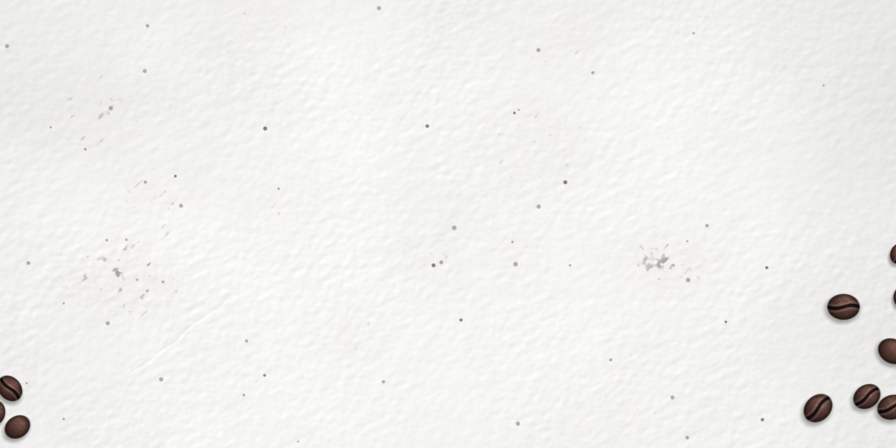
This texture is drawn by a Shadertoy shader. Its source:

```glsl
// Pale, worn plaster with coffee beans scattered at the lower corners.
// Lit value noise gives the relief, soft patches gate the dark speckles,
// and the beans are shaded ellipses with a curved crease.

const vec3 STAIN = vec3(0.50, 0.45, 0.42);
const vec3 BEAN_DARK = vec3(0.19, 0.12, 0.10);
const vec3 BEAN_LIGHT = vec3(0.46, 0.33, 0.29);

float hash(vec2 p) {
    vec3 q = fract(vec3(p.xyx) * 0.1031);
    q += dot(q, q.yzx + 33.33);
    return fract((q.x + q.y) * q.z);
}

float noise(vec2 p) {
    vec2 i = floor(p), f = fract(p);
    f = f * f * (3.0 - 2.0 * f);
    return mix(mix(hash(i), hash(i + vec2(1, 0)), f.x),
               mix(hash(i + vec2(0, 1)), hash(i + vec2(1, 1)), f.x), f.y);
}

float fbm(vec2 p) {
    float sum = 0.0, gain = 0.5;
    for (int i = 0; i < 4; i++) {
        sum += gain * noise(p);
        p = mat2(1.6, 1.2, -1.2, 1.6) * p + 17.3;
        gain *= 0.5;
    }
    return sum / 0.9375;
}

vec2 rotate(vec2 p, float a) {
    float c = cos(a), s = sin(a);
    return vec2(c * p.x + s * p.y, c * p.y - s * p.x);
}

// Bumpy height field, stretched along the trowel direction
float relief(vec2 p) {
    vec2 q = rotate(p, 0.45);
    return 0.65 * noise(q * vec2(55.0, 85.0)) + 0.35 * noise(q * vec2(120.0, 160.0) + 9.0);
}

// Soft patches: centre, radius, strength
float stainMask(vec2 p) {
    const vec4 patches[12] = vec4[12](
        vec4(0.28, 0.38, 0.105, 1.00), vec4(1.49, 0.41, 0.085, 0.95),
        vec4(0.22, 0.74, 0.120, 0.55), vec4(0.37, 0.56, 0.080, 0.65),
        vec4(1.18, 0.68, 0.130, 0.55), vec4(0.77, 0.27, 0.080, 0.60),
        vec4(1.13, 0.45, 0.055, 0.55), vec4(0.94, 0.43, 0.060, 0.55),
        vec4(0.56, 0.96, 0.110, 0.50), vec4(0.64, 0.53, 0.080, 0.45),
        vec4(1.27, 0.92, 0.090, 0.40), vec4(1.40, 0.10, 0.100, 0.45));
    float mask = 0.0;
    for (int i = 0; i < 12; i++) {
        vec2 d = (p - patches[i].xy) / patches[i].z;
        mask += patches[i].w * exp(-dot(d, d * vec2(0.8, 1.4)));
    }
    return min(mask, 1.0);
}

// Sparse round grains, one candidate per grid cell
float grains(vec2 p, float cells, float density, float px) {
    vec2 id = floor(p * cells);
    vec2 centre = 0.25 + 0.5 * vec2(hash(id + 3.1), hash(id + 8.7));
    float radius = mix(0.002, 0.005, hash(id + 5.3));
    float d = length(fract(p * cells) - centre) / cells - radius;
    return step(hash(id + 21.0), density) * (1.0 - smoothstep(-px, px, d));
}

vec3 plaster(vec2 p, float px) {
    // Broad light, brightest around the middle
    vec2 c = (p - vec2(0.95, 0.42)) / vec2(1.25, 0.85);
    float tone = 0.962 - 0.045 * smoothstep(0.1, 1.1, dot(c, c));
    tone -= 0.018 * smoothstep(1.65, 2.0, p.x);
    tone += 0.045 * (fbm(p * 4.0 + 2.0) - 0.5);

    // Relief lit from the upper left
    float slope = relief(p) - relief(p + vec2(-0.005, 0.006));
    tone += 0.055 * slope * mix(0.6, 1.2, noise(p * 5.0));

    // Faint diagonal trowel groove
    vec2 g = rotate(p - vec2(0.39, 0.24), 0.66);
    float along = 1.0 - smoothstep(0.08, 0.19, abs(g.x));
    float across = (g.y - 0.006 * (noise(g * 25.0) - 0.5)) / 0.004;
    tone -= 0.035 * along * across * exp(0.5 - across * across);
    vec3 col = tone * vec3(1.002, 1.0, 0.993);

    // Worn patches: a thin wash plus slanted flecks
    float mask = stainMask(p);
    vec2 q = rotate(p, 0.75);
    float fleck = noise(q * vec2(48.0, 95.0)) * 0.75 + 0.25 * noise(q * 150.0);
    float flecks = smoothstep(0.0, 0.22, fleck - mix(0.88, 0.60, mask));
    col = mix(col, STAIN, mask * (0.07 * fbm(p * 22.0) + 0.62 * flecks));
    float dust = grains(p, 9.0, 0.07, px) + 0.6 * grains(p + 4.0, 23.0, 0.03 + 0.18 * mask, px);
    return mix(col, vec3(0.34, 0.28, 0.25), 0.7 * min(dust, 1.0));
}

// Bean: xy centre, z long radius, w tilt; creased is 1 for the flat side
vec3 drawBean(vec3 col, vec2 p, vec4 bean, float creased, float px) {
    vec2 radii = bean.z * vec2(1.0, 0.80);
    vec2 shadowPos = rotate(p - bean.xy - vec2(-0.003, -0.006), bean.w) / radii;
    col *= 1.0 - 0.32 * (1.0 - smoothstep(0.80, 1.35, length(shadowPos)));
    vec2 q = rotate(p - bean.xy, bean.w) / radii;
    float r = length(q);
    float cover = 1.0 - smoothstep(-px, px, (r - 1.0) * radii.y);
    vec2 lit = (p - bean.xy) / bean.z - vec2(0.15, 0.30);
    float light = exp(-1.8 * dot(lit, lit)) * (0.75 + 0.4 * noise(p * 220.0));
    vec3 skin = mix(BEAN_DARK, BEAN_LIGHT, light) * (1.0 - 0.35 * smoothstep(0.65, 1.0, r));
    float crease = abs(q.y - 0.12 * sin(q.x * 3.0));
    skin += creased * 0.09 * exp(-pow((crease - 0.25) / 0.10, 2.0));
    skin *= 1.0 - creased * 0.72 * (1.0 - smoothstep(0.06, 0.18, crease));
    return mix(col, skin, cover);
}

void mainImage(out vec4 fragColor, in vec2 fragCoord) {
    vec2 p = fragCoord / iResolution.y;
    float px = 1.0 / iResolution.y;
    const vec4 beans[10] = vec4[10](
        vec4(1.883, 0.315, 0.036, 0.00), vec4(1.826, 0.089, 0.035, 0.75),
        vec4(1.935, 0.115, 0.032, 0.60), vec4(1.992, 0.091, 0.034, 0.30),
        vec4(0.022, 0.133, 0.031, -0.85), vec4(2.006, 0.434, 0.023, 1.20),
        vec4(1.993, 0.216, 0.034, -0.45), vec4(2.013, 0.337, 0.023, 1.50),
        vec4(0.039, 0.047, 0.030, 0.60), vec4(-0.010, 0.079, 0.027, 1.40));
    vec3 col = plaster(p, px);
    for (int i = 0; i < 10; i++)
        col = drawBean(col, p, beans[i], i < 6 ? 1.0 : 0.0, px);
    fragColor = vec4(clamp(col, 0.0, 1.0), 1.0);
}
```
